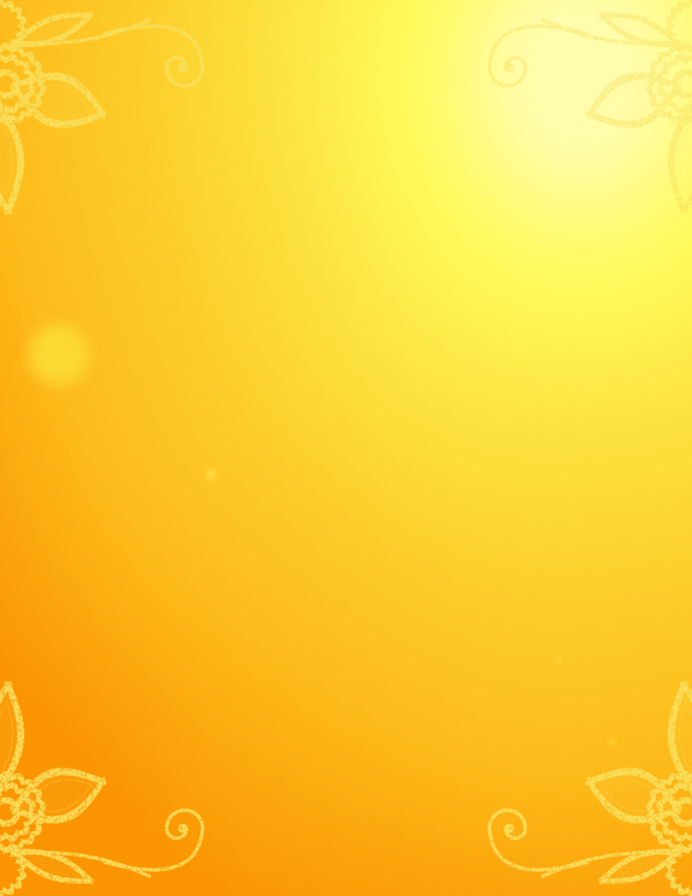
Reproduce this background procedurally as a WebGL 1 fragment shader.

```glsl
precision highp float;
uniform vec2 u_resolution;
#define SIZE vec2(0.7734, 1.0)
#define GLOW_POS vec2(0.65, 0.915)
#define GLOW_STRETCH vec2(1.08, 0.91)
#define DISC_POS vec2(0.066, 0.604)
#define DISC_RADIUS 0.042
#define CORNER_SCALE 7.68
#define LINE_WIDTH 0.018
#define LACE_COLOR vec3(0.97, 0.88, 0.37)
#define LACE_ALPHA 0.92
#define GRAIN_SCALE 34.0

vec2 hash2(vec2 p) {
  return fract(sin(vec2(dot(p, vec2(127.1, 311.7)), dot(p, vec2(269.5, 183.3)))) * 437.58);
}

// Distance to the nearest scattered cell point
float cellular(vec2 p) {
  vec2 cell = floor(p), f = fract(p);
  float nearest = 1.0;
  for (int k = 0; k < 9; k++) {
    vec2 o = vec2(mod(float(k), 3.0), floor(float(k) / 3.0)) - 1.0;
    nearest = min(nearest, length(o + hash2(cell + o) - f));
  }
  return nearest;
}

float segment(vec2 p, vec2 a, vec2 b) {
  vec2 d = b - a;
  return length(p - a - d * clamp(dot(p - a, d) / dot(d, d), 0.0, 1.0));
}

// Quadratic curve drawn as short segments
float curve(vec2 p, vec2 a, vec2 b, vec2 c) {
  float dist = 10.0;
  vec2 last = a;
  for (int i = 1; i <= 12; i++) {
    float t = float(i) / 12.0;
    vec2 next = mix(mix(a, b, t), mix(b, c, t), t);
    dist = min(dist, segment(p, last, next));
    last = next;
  }
  return dist;
}

// Signed distance to a pointed petal from base to tip
float petal(vec2 p, vec2 base, vec2 tip, float halfWidth) {
  float len = length(tip - base);
  vec2 axis = (tip - base) / len;
  vec2 q = vec2(dot(p - base, axis), abs(dot(p - base, vec2(-axis.y, axis.x))));
  float t = clamp(q.x / len, 0.0, 1.0);
  float side = (q.y - halfWidth * sin(3.1416 * t)) / (1.0 + halfWidth / len);
  return max(side, max(-q.x, q.x - len));
}

float scallop(vec2 p, float radius, float count) {
  return abs(length(p) - radius - 0.035 * abs(sin(atan(p.y, p.x) * count * 0.5)));
}

float stroke(float dist, float width, float px) {
  return 1.0 - smoothstep(width - px, width + px, abs(dist));
}

// Flower, small leaves and curled stem, measured from a corner
float ornament(vec2 q, float px) {
  float big = petal(q, vec2(0.12, 0.74), vec2(0.88, 0.98), 0.2);
  float tall = petal(q, vec2(-0.02, 0.88), vec2(0.07, 1.81), 0.15);
  float leaf = petal(q, vec2(0.12, 0.38), vec2(0.78, 0.13), 0.09);
  float body = min(big, tall);
  float lines = max(stroke(body, LINE_WIDTH * 1.5, px), stroke(leaf, LINE_WIDTH * 1.2, px));
  lines = max(lines, 0.35 * stroke(body + 0.06, 0.008, px));
  lines = max(lines, 0.12 * step(min(body, leaf), 0.0));
  // Scalloped heart of the flower
  vec2 heart = q - vec2(0.05, 0.72), bud = q - vec2(0.0, 0.22);
  float rings = min(scallop(heart, 0.29, 18.0), scallop(heart, 0.2, 12.0));
  rings = min(rings, min(scallop(bud, 0.17, 14.0), abs(length(heart) - 0.1)));
  lines = max(lines, stroke(rings, LINE_WIDTH * 1.5, px));
  // Stem, then two half circles winding inward
  float stem = curve(q, vec2(0.15, 0.36), vec2(0.75, 0.42), vec2(1.28, 0.17));
  stem = min(stem, curve(q, vec2(0.9, 0.29), vec2(1.7, 0.07), vec2(1.74, 0.58)));
  vec2 outer = q - vec2(1.585, 0.58), inner = q - vec2(1.515, 0.58);
  stem = min(stem, outer.y > 0.0 ? abs(length(outer) - 0.155) : 10.0);
  stem = min(stem, inner.y < 0.0 ? abs(length(inner) - 0.085) : 10.0);
  stem = min(stem, max(length(q - vec2(1.57, 0.58)) - 0.025, 0.0));
  return max(lines, stroke(stem, LINE_WIDTH * 0.85, px));
}

// Warm ramp from the pale glow to deep orange
vec3 warmth(float d) {
  vec3 c = mix(vec3(1.0, 0.99, 0.68), vec3(1.0, 0.98, 0.36), smoothstep(0.04, 0.23, d));
  c = mix(c, vec3(0.99, 0.9, 0.26), smoothstep(0.19, 0.37, d));
  c = mix(c, vec3(0.99, 0.81, 0.17), clamp((d - 0.34) / 0.19, 0.0, 1.0));
  c = mix(c, vec3(0.99, 0.72, 0.09), clamp((d - 0.52) / 0.21, 0.0, 1.0));
  return mix(c, vec3(0.98, 0.58, 0.0), clamp((d - 0.72) / 0.21, 0.0, 1.0));
}

float sparkle(vec2 p, vec2 pos, float size) {
  return exp(-dot(p - pos, p - pos) / (size * size));
}

void main() {
  vec2 p = gl_FragCoord.xy / u_resolution * SIZE;
  // Background light with a slow ripple and faint mottling
  float d = length((p - GLOW_POS) * GLOW_STRETCH);
  float ripple = sin(p.x * 17.0 + p.y * 5.0) + sin(p.y * 13.0 - p.x * 7.0);
  float mottle = cellular(p * 50.0) - 0.5;
  vec3 color = warmth(d + (0.005 * ripple + 0.012 * mottle) * smoothstep(0.1, 0.4, d));
  // Soft disc and small sparkles
  float disc = 1.0 - smoothstep(0.4, 1.15, length(p - DISC_POS) / DISC_RADIUS);
  color = mix(color, vec3(0.99, 0.88, 0.22), 0.8 * disc);
  float sparks = sparkle(p, vec2(0.236, 0.47), 0.006) + 0.4 * sparkle(p, vec2(0.625, 0.263), 0.004);
  sparks += 0.5 * sparkle(p, vec2(0.684, 0.172), 0.004);
  color = mix(color, vec3(1.0, 0.88, 0.3), 0.75 * sparks);
  // Lace mirrored into all four corners, faint near the glow
  vec2 q = min(p, SIZE - p) * CORNER_SCALE;
  float grain = 1.0 - 0.5 * smoothstep(0.3, 0.8, cellular(q * GRAIN_SCALE));
  float lace = ornament(q, CORNER_SCALE / u_resolution.y) * grain * LACE_ALPHA;
  lace *= mix(0.55, 1.0, smoothstep(0.1, 0.4, d));
  gl_FragColor = vec4(mix(color, LACE_COLOR, lace), 1.0);
}
```
